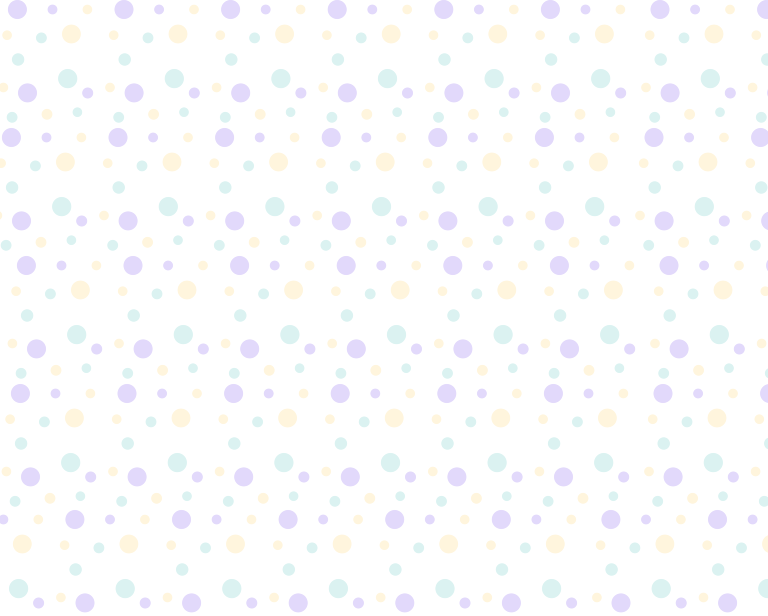
This pattern is drawn by a WebGL 1 fragment shader. Its source:

```glsl
precision highp float;

uniform vec2 u_resolution;

#define CANVAS_WIDTH 768.0
#define TILE vec2(106.6, 128.0)
#define TILE_CORNER vec2(-4.3, -3.5)
#define ROW_SWAY 6.0
#define LATE_COLUMN_GAP 3.0
#define PAPER vec3(1.0)
#define LAVENDER vec3(0.886, 0.85, 0.984)
#define MINT vec3(0.857, 0.95, 0.945)
#define CREAM vec3(1.0, 0.96, 0.867)

// Signed distance to a round dot
float dot2(vec2 p, float x, float y, float radius) {
  return length(p - vec2(x, y)) - radius;
}

float lavenderDots(vec2 p) {
  float d = dot2(p, 21.7, 13.0, 9.5);
  d = min(d, dot2(p, 56.8, 13.0, 4.9));
  d = min(d, dot2(p, 31.8, 96.4, 9.5));
  return min(d, dot2(p, 92.0, 96.5, 5.5));
}

float mintDots(vec2 p) {
  float d = dot2(p, 45.7, 41.4, 5.4);
  d = min(d, dot2(p, 22.4, 63.0, 6.2));
  d = min(d, dot2(p, 72.0, 82.1, 9.6));
  d = min(d, dot2(p, 81.7, 115.7, 4.8));
  return min(d, dot2(p, 16.4, 120.8, 5.4));
}

float creamDots(vec2 p) {
  float d = dot2(p, 91.7, 13.0, 4.8);
  d = min(d, dot2(p, 11.4, 38.7, 4.8));
  d = min(d, dot2(p, 75.7, 37.5, 9.4));
  d = min(d, dot2(p, 7.7, 91.0, 4.8));
  return min(d, dot2(p, 51.3, 117.8, 5.4));
}

// Sideways offset of each row of tiles
float rowShift(float row) {
  return 9.0 * step(1.5, row) - 58.1 * step(3.5, row) - ROW_SWAY * mod(row, 2.0);
}

// Position inside the tile, y pointing down
vec2 tilePosition(vec2 p) {
  p -= TILE_CORNER;
  float row = floor(p.y / TILE.y);
  p.x -= rowShift(row);
  float column = floor(p.x / TILE.x);
  vec2 local = p - vec2(column, row) * TILE;

  // Small registration slips in the late columns and the last row
  local.x -= LATE_COLUMN_GAP * step(5.5, column);
  local.y += 2.0 * step(3.5, row);
  return local;
}

float coverage(float d, float pixel) {
  return 1.0 - smoothstep(-0.6 * pixel, 0.6 * pixel, d);
}

void main() {
  float pixel = CANVAS_WIDTH / u_resolution.x;
  vec2 p = vec2(gl_FragCoord.x, u_resolution.y - gl_FragCoord.y) * pixel;
  vec2 local = tilePosition(p);

  vec3 color = PAPER;
  color = mix(color, LAVENDER, coverage(lavenderDots(local), pixel));
  color = mix(color, MINT, coverage(mintDots(local), pixel));
  color = mix(color, CREAM, coverage(creamDots(local), pixel));
  gl_FragColor = vec4(color, 1.0);
}
```
